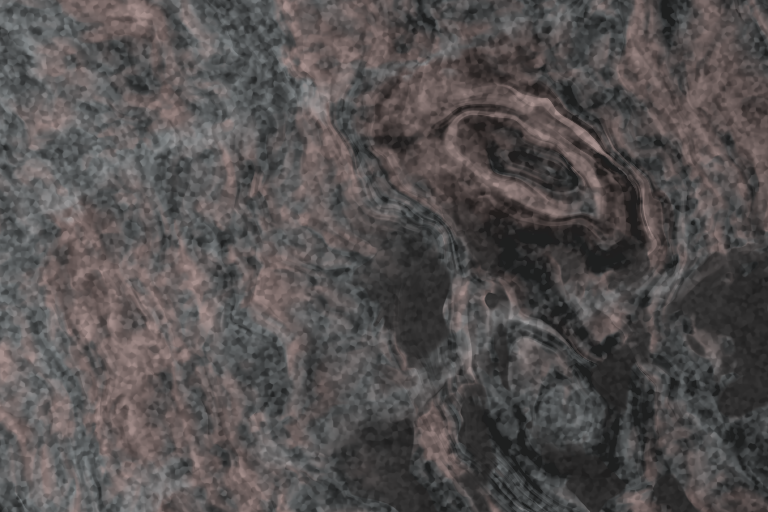
Give the GLSL for this texture, as a WebGL 2 fragment shader.

```glsl
#version 300 es
precision highp float;

uniform vec2 u_resolution;
out vec4 fragColor;

vec3 hash3(vec2 cell) {
  vec3 k = vec3(dot(cell, vec2(127.1, 311.7)),
                dot(cell, vec2(269.5, 183.3)),
                dot(cell, vec2(419.2, 371.9)));
  return fract(sin(k) * 43758.5);
}

// Smooth cellular noise: random shades blended around scattered points
float cells(vec2 p) {
  vec2 base = floor(p);
  float shade = 0.0, total = 0.0;
  for (int j = -1; j <= 1; j++) {
    for (int i = -1; i <= 1; i++) {
      vec2 cell = base + vec2(i, j);
      vec3 h = hash3(cell);
      vec2 d = cell + h.xy - p;
      float w = exp(-5.5 * dot(d, d));
      shade += w * h.z;
      total += w;
    }
  }
  return shade / total;
}

float layers(vec2 p) {
  float sum = 0.0, amp = 1.0;
  for (int i = 0; i < 3; i++) {
    sum += amp * cells(p);
    p = mat2(0.8, 0.6, -0.6, 0.8) * p * 2.1 + 7.3;
    amp *= 0.6;
  }
  return sum / 1.96;
}

void main() {
  vec2 p = gl_FragCoord.xy / u_resolution.y;
  vec2 warp = vec2(layers(p * 2.6), layers(p * 2.6 + 17.0)) - 0.5;
  vec2 q = p + 0.2 * warp;
  float mottle = cells(q * 48.0) - 0.5;
  float clump = cells(q * 21.0 + 5.0) - 0.5;
  float grain = cells(p * 120.0) - 0.5;

  // Steep foliation: x runs across the bands, y along them
  vec2 flow = mat2(0.9, -0.43, 0.43, 0.9) * q;
  flow.x += 0.02 * clump + 0.012 * mottle;
  vec2 plain = flow;

  // Two tilted folds bend the bands into nested rings
  float folded = 0.0;
  for (int i = 0; i < 2; i++) {
    vec2 d = q - vec2(1.13 - 0.1 * float(i), 0.22 + 0.44 * float(i));
    d = mat2(0.8, 0.6, -0.6, 0.8) * d;
    float ring = length(d * vec2(0.85, 1.35)) + 0.03 * clump;
    float m = smoothstep(0.38, 0.12, ring);
    flow.x = mix(flow.x, 1.0 + 1.2 * ring, 0.9 * m);
    folded = max(folded, m);
  }

  float bands = layers(flow * vec2(11.0, 2.4)) - 0.5;
  float streak = cells(flow * vec2(40.0, 6.0) + 3.0) - 0.5;
  float fine = cells(flow * vec2(85.0, 15.0)) - 0.5;

  // Pale diagonal fractures with ragged, fading edges
  float diagonal = p.y - 0.44 * p.x + 0.2 * warp.y + 0.07 * clump + 0.05 * mottle;
  float gap = abs(mod(diagonal + 0.43, 0.66) - 0.33);
  float vein = smoothstep(0.06, 0.0, gap) * smoothstep(0.25, 0.6, layers(p * 6.0 + 31.0));

  // Rose and blue-grey zones follow the foliation
  float shift = 0.2 * smoothstep(0.52, 0.6, diagonal);
  float wave = cos(14.6 * (flow.x - 0.8 + shift));
  float rose = 0.2 * wave + 1.5 * bands + 1.2 * (layers(p * 3.1 + 40.0) - 0.5);
  rose += 0.2 * smoothstep(0.4, 1.2, p.x) - 0.07;
  rose += 0.5 * streak + 0.5 * mottle + 0.5 * clump;
  rose = smoothstep(-0.4, 0.5, rose) * (1.0 - 0.75 * vein);

  float light = 0.33 - 0.055 * (p.x - 0.75);
  light += 0.2 * bands + 0.14 * streak + 0.12 * fine;
  light += (0.2 - 0.05 * rose) * grain + 0.15 * mottle + 0.1 * clump;
  light += 0.05 * vein + 0.03 * (1.0 - rose) * smoothstep(0.8, 0.1, p.x);

  // Dark seams and thin bright layers inside the folds
  float seam = cells(flow * vec2(32.0, 5.0) + 9.0);
  light -= 0.11 * folded * smoothstep(0.48, 0.68, seam);
  light += 0.08 * folded * smoothstep(0.1, 0.3, streak);

  // Black mineral lenses gather at the lower right
  float region = smoothstep(0.5, 0.85, p.x) * smoothstep(0.72, 0.4, p.y);
  float lens = cells(plain * vec2(14.0, 8.0) + 21.0) + 0.15 * mottle + 0.12 * clump;
  float black = region * smoothstep(0.64, 0.74, lens) * (1.0 - 0.7 * vein);
  light = mix(light, 0.155 + 0.05 * grain, 0.85 * black);

  vec3 tint = mix(vec3(0.97, 1.005, 1.02), vec3(1.11, 0.965, 0.945), rose);
  tint = mix(tint, vec3(1.0, 0.98, 0.98), black);
  fragColor = vec4(clamp(light, 0.12, 0.58) * tint, 1.0);
}
```
